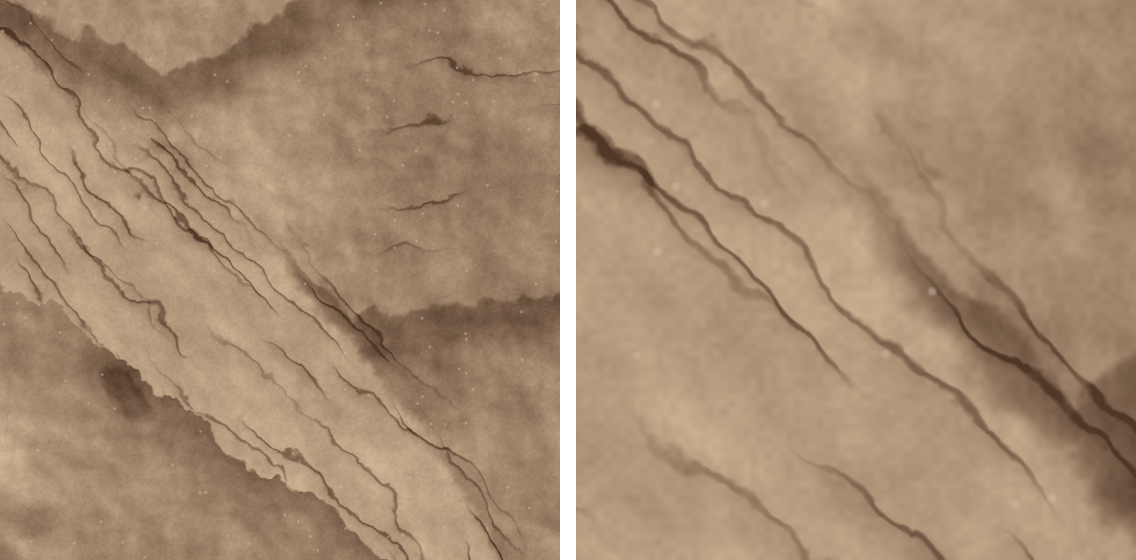
Left, the full canvas; right, a detail of the centre.
A Shadertoy shader for this texture:

```glsl
// Dry clay slope: a cracked diagonal band of pale earth between shadowed gullies.

float hash(vec2 p) {
    vec3 q = fract(p.xyx * 0.1031);
    q += dot(q, q.yzx + 33.33);
    return fract((q.x + q.y) * q.z);
}

float noise(vec2 p) {
    vec2 i = floor(p), f = fract(p);
    f = f * f * (3.0 - 2.0 * f);
    return mix(mix(hash(i), hash(i + vec2(1, 0)), f.x),
               mix(hash(i + vec2(0, 1)), hash(i + vec2(1, 1)), f.x), f.y);
}

// Fractal noise centred on zero
float fbm(vec2 p) {
    float sum = 0.0, amp = 0.5;
    for (int i = 0; i < 5; i++) {
        sum += amp * (noise(p) - 0.5);
        p = mat2(1.6, 1.2, -1.2, 1.6) * p + 17.3;
        amp *= 0.5;
    }
    return sum;
}

// Broken cracks along q.x: a thin dark line with a soft shade on its lower side
float cracks(vec2 q, float rows, float seed) {
    q.y += 0.14 * fbm(q * vec2(4.0, 5.0) + seed) + 0.035 * fbm(q * vec2(22.0, 26.0) + seed);
    float s = q.y * rows, row = floor(s);
    float side = (fract(s) - 0.5 + 0.5 * (hash(vec2(row, seed)) - 0.5)) / rows;
    float present = smoothstep(0.4, 0.7, noise(vec2(q.x * 6.0 + row * 7.3, row + seed)));
    float width = 0.0015 + 0.0035 * present * noise(q * 40.0 + seed);
    float line = 1.0 - smoothstep(width * 0.3, width + 0.0015, abs(side));
    float shade = exp(-max(-side, 0.0) / 0.009) * (1.0 - smoothstep(0.0, 0.004, side));
    return present * (0.5 * line + 0.32 * shade);
}

// Gully profile: s is the height above the floor, with a crisp upper lip
float gully(float s, float depth) {
    return smoothstep(-depth, 0.0, s) * (1.0 - smoothstep(0.022, 0.036, s));
}

void mainImage(out vec4 fragColor, in vec2 fragCoord) {
    vec2 p = fragCoord / iResolution.xy;
    vec2 slope = vec2(dot(p, vec2(0.69, -0.73)), dot(p, vec2(0.73, 0.69)));
    float rough = 0.07 * fbm(p * 9.0) + 0.04 * fbm(p * 32.0 + 5.0);

    // Mottled ground, lit from the upper right
    float relief = fbm(p * 20.0) - fbm(p * 20.0 + 0.28);
    float tone = 0.51 + 0.75 * fbm(p * 4.0 + 3.0) + 0.4 * fbm(p * 15.0);
    tone += 0.22 * exp(-dot(p - vec2(0.46, 0.7), p - vec2(0.46, 0.7)) / 0.015);
    tone += 0.28 * exp(-dot(p - vec2(0.02, 0.2), p - vec2(0.02, 0.2)) / 0.006);

    // Pale band between two ragged edges
    float across = slope.y + rough;
    float low = 0.42 + 0.19 * slope.x;
    float high = 0.735 - 0.18 * slope.x * slope.x;
    float band = smoothstep(-0.003, 0.003, across - low)
               * (1.0 - smoothstep(-0.02, 0.012, across - high));
    float bandTone = 0.83 + 0.45 * fbm(slope * vec2(5.0, 16.0)) + 0.25 * fbm(p * 24.0);
    tone = mix(tone, bandTone, band);
    tone += relief * mix(0.6, 0.35, band);

    // Cracks down the band, spilling a little past its upper edge
    float spill = smoothstep(-0.01, 0.02, across - low)
                * (1.0 - smoothstep(0.0, 0.09, across - high));
    tone -= spill * (cracks(slope, 13.0, 2.0) + 0.85 * cracks(slope + 0.37, 21.0, 9.0));

    // Fainter, nearly level cracks on the right-hand block
    float block = smoothstep(0.62, 0.78, p.x) * smoothstep(0.47, 0.56, p.y);
    tone -= 0.75 * block * cracks(vec2(p.x, p.y - 0.15 * p.x), 10.0, 4.0);

    // Two branching gullies
    float upper = p.y + rough - 0.85 - 0.45 * abs(p.x - 0.29);
    float right = p.y + rough - 0.4 - max(1.1 * (0.63 - p.x), 0.15 * (p.x - 0.63));
    float open = 1.0 - band;
    tone -= open * 0.48 * gully(upper, 0.11);
    tone -= open * 0.45 * gully(right, 0.09) * smoothstep(0.47, 0.55, p.x);

    // Shadow under the overhanging lower edge, and its deep pit
    float below = low - across;
    float under = smoothstep(-0.003, 0.004, below) * exp(-max(below, 0.0) / 0.09);
    tone -= 0.52 * under * smoothstep(-0.2, -0.08, slope.x);
    vec2 pit = (slope - vec2(-0.067, 0.368) + rough * 0.6) / vec2(0.068, 0.03);
    tone -= 0.38 * (1.0 - smoothstep(0.7, 1.15, length(pit)));

    // Fine grain and scattered pale grit
    tone += 0.12 * (noise(p * 230.0) - 0.5);
    vec2 cell = floor(p * 80.0);
    vec2 offset = fract(p * 80.0) - 0.3 - 0.4 * vec2(hash(cell + 3.0), hash(cell + 8.0));
    float grit = step(0.975, hash(cell)) * (1.0 - smoothstep(0.08, 0.3, length(offset)));

    tone = clamp(tone, -0.4, 1.12);
    vec3 color = vec3(0.45, 0.35, 0.27) + tone * vec3(0.34, 0.33, 0.29);
    color = mix(color, vec3(0.8, 0.73, 0.65), 0.5 * grit);
    fragColor = vec4(color, 1.0);
}
```
